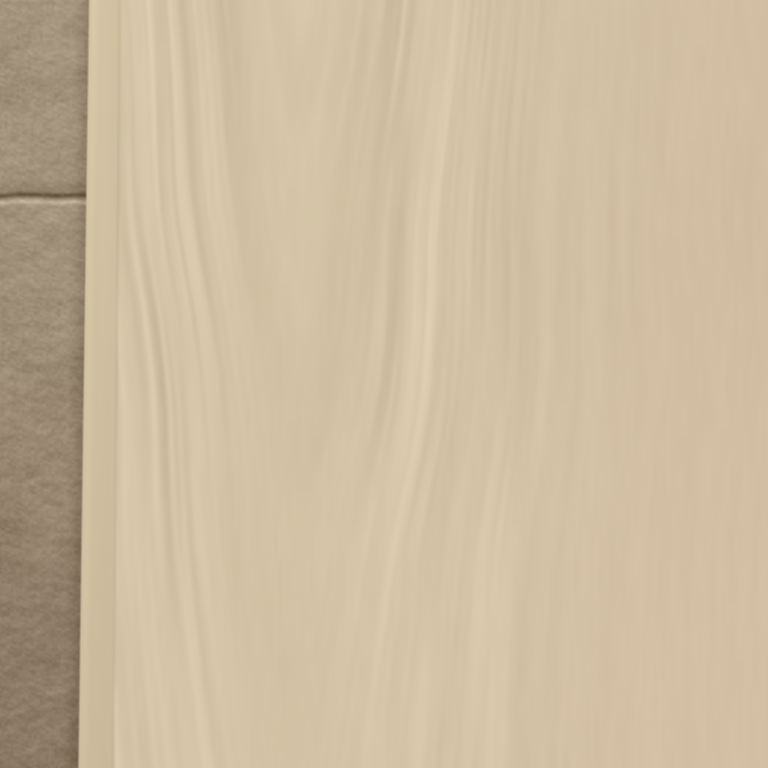
Write a WebGL 1 fragment shader that draws this texture.

```glsl
precision highp float;
// Pale wooden panel with soft cathedral grain beside a strip of rough stone.
// Grain is noise stretched along nested V curves; the stone is lit from the
// slope of a fractal height field and cut by one horizontal joint.

uniform vec2 u_resolution;

float hash(vec2 p) {
  return fract(sin(dot(p, vec2(127.1, 311.7))) * 43758.5453);
}

float noise(vec2 p) {
  vec2 i = floor(p);
  vec2 f = fract(p);
  f = f * f * (3.0 - 2.0 * f);
  return mix(mix(hash(i), hash(i + vec2(1.0, 0.0)), f.x),
             mix(hash(i + vec2(0.0, 1.0)), hash(i + vec2(1.0, 1.0)), f.x), f.y);
}

float fbm(vec2 p) {
  float sum = 0.0;
  float amp = 0.5;
  for (int i = 0; i < 4; i++) {
    sum += amp * noise(p);
    p = p * 2.03 + 17.3;
    amp *= 0.5;
  }
  return sum;
}

// Height of the stone face: broad lumps with finer, slightly tilted pits
float stoneHeight(vec2 p) {
  p.y += 0.25 * p.x;
  return fbm(p * vec2(28.0, 36.0)) + 0.35 * fbm(p * vec2(75.0, 100.0) + 9.0);
}

vec3 stone(vec2 uv, float edge) {
  vec2 lightStep = vec2(-0.002, 0.004);
  float slope = stoneHeight(uv) - stoneHeight(uv + lightStep);
  vec3 col = mix(vec3(0.55, 0.48, 0.40), vec3(0.64, 0.575, 0.485),
                 smoothstep(0.0, 0.85, uv.y));
  col += 0.22 * slope;
  col += 0.07 * (fbm(uv * vec2(14.0, 10.0)) - 0.47);
  col += 0.04 * (noise(uv * 260.0) - 0.5);

  // Joint: dark gap with a bright rounded lip below it
  float joint = uv.y - 0.743 - 0.003 * (noise(vec2(uv.x * 40.0, 3.0)) - 0.5);
  col += 0.13 * exp(-pow((joint + 0.006) / 0.0035, 2.0));
  col -= 0.19 * exp(-pow((joint - 0.003) / 0.0035, 2.0));
  col -= 0.04 * exp(-pow((joint - 0.012) / 0.010, 2.0));

  // Shadow cast by the panel
  return col - 0.07 * smoothstep(-0.022, 0.0, uv.x - edge);
}

vec3 wood(vec2 uv) {
  // Base tone, warmer and pinker towards the lower right
  float warmth = smoothstep(0.35, 1.05, uv.x + 0.12 * (0.5 - uv.y));
  vec3 col = mix(vec3(0.832, 0.768, 0.652), vec3(0.822, 0.745, 0.638), warmth);

  // Distance across the growth rings, narrowing to a V near the heart
  float dx = uv.x - 0.385 - 0.02 * (noise(vec2(uv.y * 4.0, 2.0)) - 0.5);
  float lean = 0.15 * exp(-14.0 * dx * dx) + 0.02;
  float ring = sqrt(dx * dx + 0.0006) - lean * uv.y;
  ring += 0.006 * (noise(vec2(uv.x * 9.0, uv.y * 7.0)) - 0.5);
  float along = uv.y * 2.2 + dx * 6.0;

  float broad = noise(vec2(ring * 22.0, along * 0.8)) - 0.5;
  float bands = noise(vec2(ring * 62.0 + 11.0, along)) - 0.5;
  float lines = noise(vec2(ring * 125.0 + 5.0, along * 1.7)) - 0.5;
  float fibre = noise(vec2(uv.x * 170.0, uv.y * 24.0)) - 0.5;

  // Crisp grain at the left, calm heart, fading out to the right
  float left = 1.0 - smoothstep(0.24, 0.34, uv.x);
  float middle = smoothstep(0.44, 0.52, uv.x) * (1.0 - smoothstep(0.58, 0.82, uv.x));
  float strength = 0.22 + 0.78 * left + 0.5 * middle;
  strength *= 0.65 + 0.6 * noise(uv * vec2(5.0, 4.0) + 4.0);
  strength *= 1.0 - 0.5 * smoothstep(0.65, 0.95, uv.x);

  float grain = strength * (0.055 * bands + 0.045 * lines);
  grain += 0.028 * broad * (1.0 - smoothstep(0.45, 0.9, uv.x));
  grain += 0.010 * fibre;
  col += grain * vec3(1.0, 1.02, 1.05);

  // Faint uneven lighting
  return col + 0.018 * (fbm(uv * 3.0 + 6.0) - 0.47);
}

void main() {
  vec2 uv = gl_FragCoord.xy / u_resolution;
  float edge = mix(0.102, 0.116, uv.y);
  float groove = mix(0.147, 0.156, uv.y);

  // Smooth edge band of the panel, divided from its face by a shallow groove
  vec3 band = vec3(0.805, 0.745, 0.622) + 0.03 * (uv.y - 0.5);
  band += 0.012 * (noise(vec2((uv.x - edge) * 90.0, uv.y * 3.0)) - 0.5);
  band += 0.025 * exp(-pow((uv.x - edge - 0.006) / 0.006, 2.0));
  vec3 panel = mix(band, wood(uv), smoothstep(-0.004, 0.004, uv.x - groove));
  panel -= 0.035 * exp(-pow((uv.x - groove) / 0.0025, 2.0));

  float onPanel = smoothstep(-0.002, 0.002, uv.x - edge);
  gl_FragColor = vec4(mix(stone(uv, edge), panel, onPanel), 1.0);
}
```
